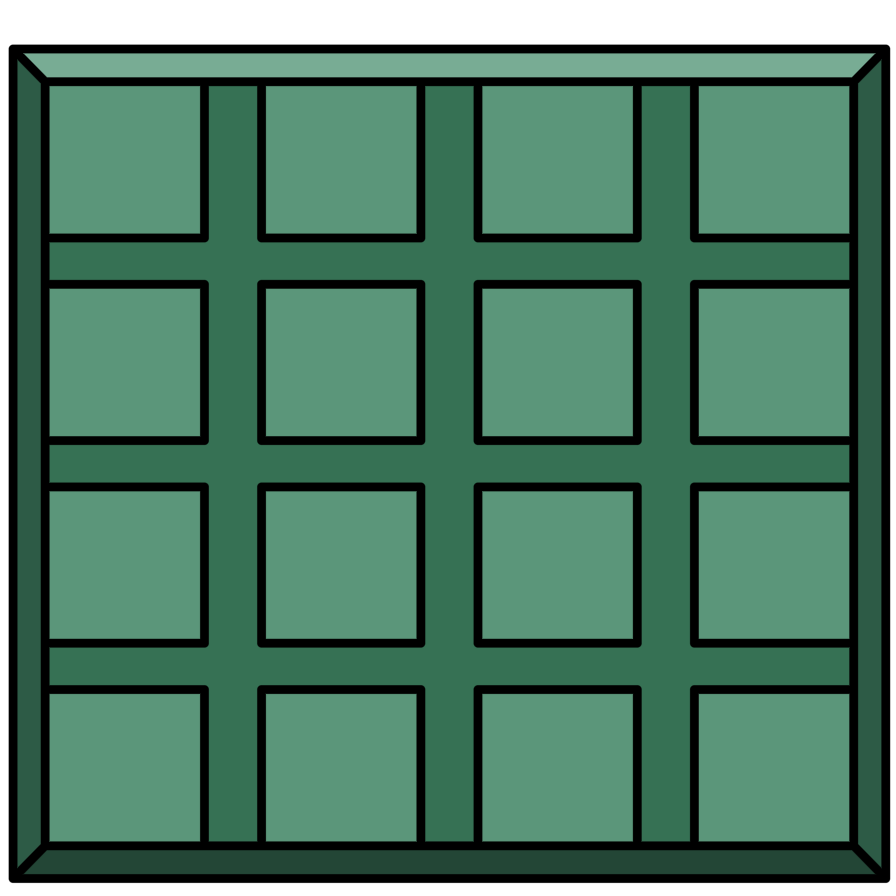
Give the GLSL for this pattern, as a Shadertoy shader.

```glsl
// Green window-like panel: a 4 by 4 grid of outlined square tiles in a mitred bevel frame.

const vec2 PANEL_CENTER = vec2(0.5016, 0.4824);
const vec2 OUTER_HALF = vec2(0.4870, 0.4629);
const vec2 INNER_HALF = vec2(0.4512, 0.4264);
const vec2 TILE_HALF = vec2(0.0889, 0.0872);
const float TILES = 4.0;
const float LINE_HALF = 0.0049;

const vec3 WHITE = vec3(1.0);
const vec3 INK = vec3(0.0);
const vec3 TILE = vec3(0.358, 0.590, 0.478);
const vec3 GROOVE = vec3(0.212, 0.443, 0.330);
const vec3 BEVEL_TOP = vec3(0.472, 0.675, 0.582);
const vec3 BEVEL_SIDE = vec3(0.178, 0.355, 0.275);
const vec3 BEVEL_BOTTOM = vec3(0.137, 0.275, 0.212);

float boxDistance(vec2 p, vec2 halfSize) {
    vec2 d = abs(p) - halfSize;
    return length(max(d, 0.0)) + min(max(d.x, d.y), 0.0);
}

float segmentDistance(vec2 p, vec2 a, vec2 b) {
    vec2 ab = b - a;
    float t = clamp(dot(p - a, ab) / dot(ab, ab), 0.0, 1.0);
    return length(p - a - ab * t);
}

// Coverage of the region where the distance is negative.
float fill(float d, float blur) {
    return 1.0 - smoothstep(-blur, blur, d);
}

// Offset from the centre of the nearest tile.
vec2 tileOffset(vec2 p) {
    vec2 pitch = 2.0 * (INNER_HALF - TILE_HALF) / (TILES - 1.0);
    vec2 last = vec2(TILES - 1.0);
    vec2 cell = clamp(floor(p / pitch + 0.5 * TILES), vec2(0.0), last);
    return p - (cell - 0.5 * last) * pitch;
}

// Flat shade of each frame side, split along the corner diagonals.
vec3 bevelColor(vec2 p) {
    vec2 depth = (abs(p) - INNER_HALF) / (OUTER_HALF - INNER_HALF);
    vec3 horizontal = p.y > 0.0 ? BEVEL_TOP : BEVEL_BOTTOM;
    return depth.x > depth.y ? BEVEL_SIDE : horizontal;
}

void mainImage(out vec4 fragColor, in vec2 fragCoord) {
    vec2 p = fragCoord / iResolution.xy - PANEL_CENTER;
    float blur = 0.8 / min(iResolution.x, iResolution.y);

    float outer = boxDistance(p, OUTER_HALF);
    float inner = boxDistance(p, INNER_HALF);
    float tile = boxDistance(tileOffset(p), TILE_HALF);
    float mitre = segmentDistance(abs(p), INNER_HALF, OUTER_HALF);

    // Flat areas from back to front
    vec3 color = mix(WHITE, bevelColor(p), fill(outer, blur));
    color = mix(color, GROOVE, fill(inner, blur));
    color = mix(color, TILE, fill(tile, blur));

    // Ink outlines with rounded outer corners
    float outline = min(min(abs(outer), abs(inner)), min(abs(tile), mitre));
    color = mix(color, INK, fill(outline - LINE_HALF, blur));

    fragColor = vec4(color, 1.0);
}
```
